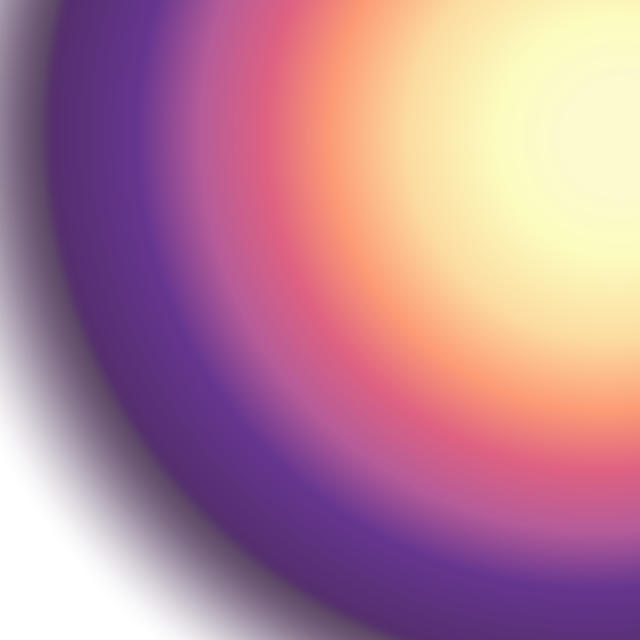
Reproduce this background procedurally as a WebGL 2 fragment shader.

```glsl
#version 300 es
precision highp float;

uniform vec2 u_resolution;
out vec4 fragColor;

// Radius of the circle through p, from a family whose centres drift as they grow
float driftingRadius(vec2 p, vec2 focus, vec2 drift) {
    vec2 d = p - focus;
    float a = 1.0 - dot(drift, drift);
    float b = dot(d, drift);
    return (sqrt(b * b + a * dot(d, d)) - b) / a;
}

// Linear colour ramp from the glowing core to the dark rim
vec3 sunsetRamp(float r) {
    const float stops[8] = float[8](0.09, 0.185, 0.319, 0.43, 0.526, 0.621, 0.712, 0.84);
    const vec3 colors[8] = vec3[8](
        vec3(0.99, 0.98, 0.81),
        vec3(0.99, 0.99, 0.75),
        vec3(0.99, 0.86, 0.63),
        vec3(0.99, 0.61, 0.46),
        vec3(0.87, 0.38, 0.51),
        vec3(0.71, 0.36, 0.60),
        vec3(0.40, 0.21, 0.56),
        vec3(0.33, 0.18, 0.43));
    vec3 color = colors[0];
    for (int i = 1; i < 8; i++) {
        float blend = clamp((r - stops[i - 1]) / (stops[i] - stops[i - 1]), 0.0, 1.0);
        color = mix(color, colors[i], blend);
    }
    return color;
}

void main() {
    vec2 uv = gl_FragCoord.xy / u_resolution;
    float r = driftingRadius(uv, vec2(0.977, 0.783), vec2(-0.07, 0.013));

    // Soft grey shadow fading into white
    vec3 shadow = mix(vec3(0.35, 0.26, 0.39), vec3(1.0), smoothstep(0.83, 1.042, r));

    // Glowing disc laid over the shadow
    vec3 color = mix(sunsetRamp(r), shadow, smoothstep(0.832, 0.858, r));
    fragColor = vec4(color, 1.0);
}
```
